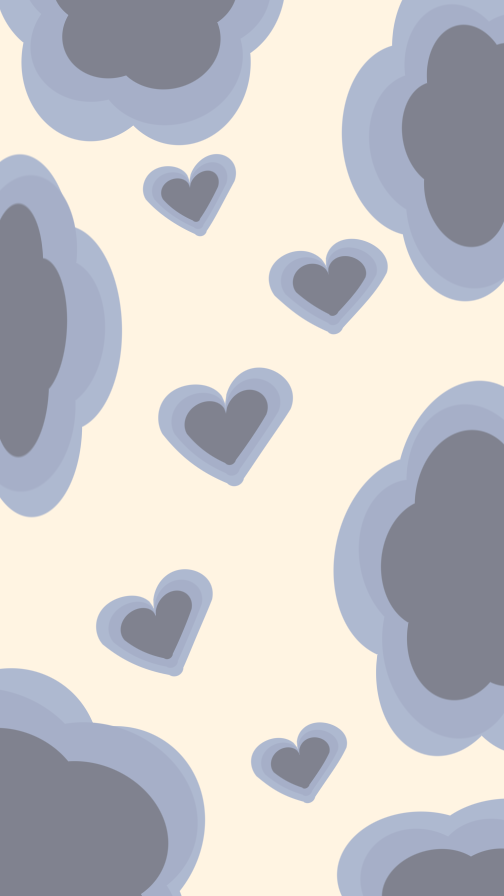
Write a Shadertoy shader that draws this pattern.

```glsl
const float TAU = 6.2831853;
const vec3 CREAM = vec3(1.0, 0.957, 0.887);

float hash(float n) { return fract(sin(n * 127.1) * 43758.5453); }

// Three nested tones, from the rim to the core
vec3 tone(int layer) {
    if (layer == 0) return vec3(0.683, 0.724, 0.815);
    if (layer == 1) return vec3(0.652, 0.688, 0.785);
    return vec3(0.50, 0.51, 0.56);
}

// Ellipse whose rim is made of five uneven circular lobes
float cloud(vec2 p, vec2 halfSize, float facing, float seed) {
    vec2 q = p / halfSize;
    float angle = atan(q.y, q.x) - facing;
    angle += 0.2 * (hash(seed) - 0.5) + 0.13 * sin(2.0 * angle + TAU * hash(seed + 3.0));
    float sector = TAU / 5.0;
    float t = mod(angle + 0.5 * sector, sector) - 0.5 * sector;
    float s = 0.5 * sin(t);
    float rim = 0.5 * cos(t) + sqrt(0.25 - s * s);
    rim *= 1.0 + 0.04 * sin(angle + TAU * hash(seed + 8.0));
    return (length(q) - rim) * min(halfSize.x, halfSize.y);
}

// Mirrored tapered capsule: a plump heart about two units wide
float heart(vec2 p) {
    p.x = abs(p.x);
    vec2 tip = vec2(0.0, -0.76);
    vec2 axis = vec2(0.49, 0.31) - tip;
    float h = clamp(dot(p - tip, axis) / dot(axis, axis), 0.0, 1.0);
    return length(p - tip - axis * h) - mix(0.14, 0.5, h * (1.5 - 0.5 * h));
}

void mainImage(out vec4 fragColor, in vec2 fragCoord) {
    vec2 p = fragCoord / iResolution.x;
    float soft = 0.8 / iResolution.x;
    vec3 color = CREAM;

    // Clouds along the borders: centre, half size
    vec4 clouds[6] = vec4[6](
        vec4(0.28, 1.78, 0.30, 0.30), vec4(0.95, 1.505, 0.27, 0.34),
        vec4(0.02, 1.115, 0.23, 0.37), vec4(0.95, 0.64, 0.30, 0.39),
        vec4(0.03, 0.06, 0.42, 0.40), vec4(0.93, -0.05, 0.31, 0.265));
    float facing[6] = float[6](-1.1, 3.14, 0.0, 3.0, 0.5, 2.3);
    for (int i = 0; i < 6; i++) {
        for (int layer = 0; layer < 3; layer++) {
            float k = float(layer);
            float inset = 0.047 * k + 0.009 * k * (k - 1.0);
            float seed = float(i) * 5.0 + k * 0.37;
            float d = cloud(p - clouds[i].xy, clouds[i].zw - inset, facing[i], seed);
            color = mix(color, tone(layer), smoothstep(soft, -soft, d));
        }
    }

    // Hearts down the middle: centre, half width, tilt
    vec4 hearts[5] = vec4[5](
        vec4(0.382, 1.389, 0.095, 0.20), vec4(0.653, 1.206, 0.120, 0.20),
        vec4(0.451, 0.928, 0.137, 0.18), vec4(0.317, 0.532, 0.124, 0.38),
        vec4(0.597, 0.259, 0.099, 0.30));
    for (int i = 0; i < 5; i++) {
        float size = hearts[i].z;
        float c = cos(hearts[i].w), s = sin(hearts[i].w);
        vec2 q = mat2(c, -s, s, c) * (p - hearts[i].xy) / size;
        q.y /= 0.86 + 0.14 * hash(float(i) + 2.0);
        q += 0.04 * sin(3.0 * q.yx + TAU * hash(float(i) + 11.0));
        for (int layer = 0; layer < 3; layer++) {
            float scale = 1.0 - 0.19 * float(layer);
            float d = heart(q / scale) * scale * size;
            color = mix(color, tone(layer), smoothstep(soft, -soft, d));
        }
    }
    fragColor = vec4(color, 1.0);
}
```
